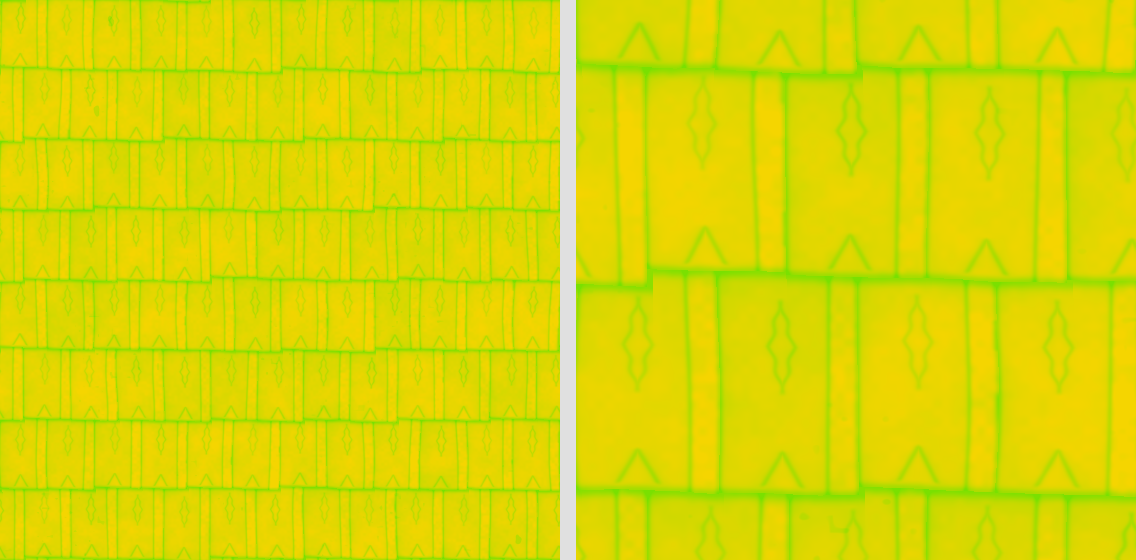
Left, the full canvas; right, a detail of the centre.
A WebGL 1 fragment shader for this texture:

```glsl
precision highp float;

uniform vec2 u_resolution;

float hash(vec2 p) {
  return fract(sin(dot(p, vec2(12.9898, 78.233))) * 43758.5453);
}

// Value noise that wraps after the given number of cells
float noise(vec2 p, float period) {
  vec2 cell = floor(p);
  vec2 f = fract(p);
  f = f * f * (3.0 - 2.0 * f);
  vec2 a = mod(cell, period);
  vec2 b = mod(cell + 1.0, period);
  return mix(mix(hash(a), hash(vec2(b.x, a.y)), f.x),
             mix(hash(vec2(a.x, b.y)), hash(b), f.x), f.y);
}

float line(float dist, float width) {
  return exp(-dist * dist / (width * width));
}

// How far a row hangs over the next: short sloping runs of 2 or 3 tiles
float overhang(float row, float x) {
  row = mod(row, 8.0);
  x = mod(x - 0.5 * mod(row, 2.0), 12.0);
  float run = 2.0 + step(0.5, hash(vec2(row, 3.7)));
  float group = floor(x / run);
  return 0.02 + 0.06 * hash(vec2(group, row + 20.0))
       + 0.03 * (x - group * run) + 0.03 * hash(vec2(floor(x), row + 40.0));
}

void main() {
  // 12 tiles across, 8 rows of height 1.5, measured downwards
  vec2 q = 12.0 * gl_FragCoord.xy / u_resolution;
  q.y = 12.11 - q.y;
  q.x += 0.06 * (noise(q, 12.0) - 0.5);
  q.y += 0.02 * (noise(q * 3.0, 36.0) - 0.5);

  float row = floor(q.y / 1.5);
  float depth = q.y - 1.5 * row;
  float cover = overhang(row - 1.0, q.x);
  float below = max(depth - max(cover, overhang(row - 1.0, q.x - 0.04)), 0.0);
  if (depth < cover) {
    row -= 1.0;
    depth += 1.5;
    below = depth;
  }
  float v = depth - 1.5 - overhang(row, q.x);
  float x = q.x - 0.5 * mod(row, 2.0);
  float u = fract(x);
  vec2 id = vec2(mod(floor(x), 12.0), mod(row, 8.0));
  float seed = hash(id + 5.3);

  // Mottled surface
  float grain = noise(q * 16.0, 192.0);
  float tone = 0.89 + 0.1 * (seed - 0.5)
             + 0.14 * (noise(q * 2.0, 24.0) - 0.5)
             + 0.1 * (noise(q * 6.0, 72.0) - 0.5)
             + 0.07 * (grain - 0.5);

  // Raised strip on the right and the joints beside it
  float edge = 0.79 + 0.05 * (hash(id + 9.1) - 0.5) * (v + 0.7);
  float strip = smoothstep(-0.01, 0.02, u - edge);
  float joint = min(u, 1.0 - u);
  tone += strip * (0.05 + 0.1 * (grain - 0.5));
  tone -= 0.36 * line(u - edge, 0.022);
  tone -= 0.1 * (1.0 - strip) * exp(-max(edge - u, 0.0) / 0.06);
  tone -= 0.4 * line(joint, 0.024) + 0.2 * exp(-u / 0.07);

  // Notched lozenge
  vec2 m = vec2(u - 0.44 + 0.03 * (seed - 0.5), v + 1.05);
  float halfWidth = 0.085 * (1.0 - abs(m.y) / 0.33) + 0.012 * cos(34.0 * m.y);
  float lozenge = abs(m.x) - halfWidth;
  float span = 1.0 - smoothstep(0.31, 0.36, abs(m.y));
  float crisp = 0.2 + 0.14 * hash(id + 2.9);
  tone -= span * (crisp * line(lozenge, 0.02) + 0.06 * line(lozenge, 0.06));

  // Triangle at the foot
  float side = 0.87 * (abs(m.x) - 0.56 * (v + 0.3));
  float foot = smoothstep(-0.33, -0.29, v) * (1.0 - smoothstep(-0.07, -0.03, v));
  tone += foot * (0.05 * (1.0 - smoothstep(-0.02, 0.0, side))
                - 0.34 * line(side, 0.022) - 0.08 * line(side, 0.06));

  // Lower lip and the shade it casts
  tone -= 0.45 * line(v, 0.035) + 0.08 * exp(v / 0.08);
  tone -= 0.5 * line(below, 0.05) + 0.22 * exp(-below / 0.14);

  // Ragged joints, rare chips and pits
  float ragged = smoothstep(0.66, 0.8, noise(q * vec2(4.0, 4.0) + 7.0, 48.0));
  tone -= 0.3 * ragged * step(0.6, seed) * line(u - edge - 0.2, 0.03);
  vec2 chipAt = vec2(0.2 + 0.6 * hash(id + 1.7), -0.3 - 0.9 * hash(id + 6.1));
  float chip = length((vec2(u, v) - chipAt) * vec2(1.5, 1.0))
             - 0.09 + 0.08 * (noise(q * 12.0, 144.0) - 0.5);
  tone -= step(0.95, hash(id + 8.4))
        * (0.3 * (1.0 - smoothstep(-0.02, 0.01, chip)) + 0.15 * line(chip, 0.015));
  tone -= 0.2 * smoothstep(0.86, 0.97, noise(q * 10.0, 120.0))
        * smoothstep(0.6, 0.8, noise(q + 3.0, 12.0));

  vec3 groove = vec3(0.48, 0.88, 0.0);
  vec3 glaze = vec3(0.96, 0.835, 0.0);
  gl_FragColor = vec4(mix(groove, glaze, clamp(tone, 0.0, 1.0)), 1.0);
}
```
